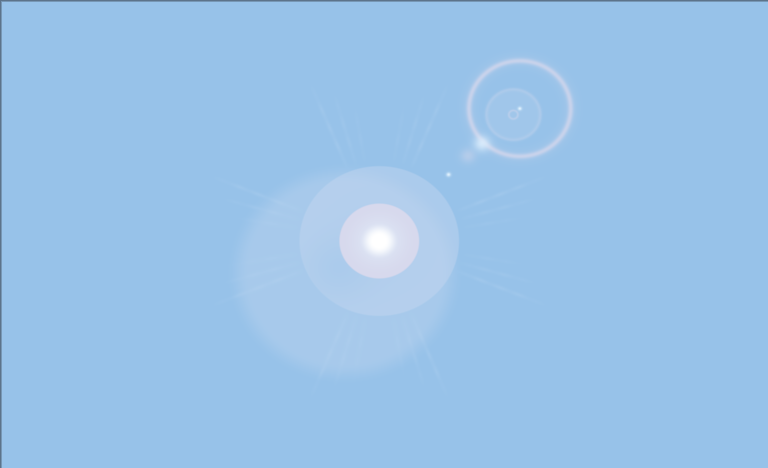
A WebGL 1 fragment shader for this background:

```glsl
precision highp float;
uniform vec2 u_resolution;

const vec3 SKY = vec3(0.592, 0.761, 0.914);
const vec3 HAZE = vec3(0.655, 0.790, 0.922);
const vec3 LILAC = vec3(0.840, 0.845, 0.925);
const vec3 FRAME = vec3(0.36, 0.45, 0.54);

float disc(vec2 p, vec2 center, float radius, float soft) {
  return 1.0 - smoothstep(radius - soft, radius + soft, length(p - center));
}

float glow(vec2 p, vec2 center, float radius) {
  vec2 d = (p - center) / radius;
  return exp(-dot(d, d));
}

float ring(vec2 p, vec2 center, float radius, float width) {
  float d = (length(p - center) - radius) / width;
  return exp(-d * d);
}

// One thin streak at a folded angle, fading in and out along its length
float streak(float angle, float target, float r, float reach) {
  float d = (angle - target) * r / 0.004;
  float fade = smoothstep(0.16, 0.21, r) * (1.0 - smoothstep(reach - 0.1, reach, r));
  return exp(-d * d) * fade;
}

float rays(vec2 q) {
  float quarter = 1.570796;
  float angle = abs(mod(atan(q.y, q.x) + 0.5 * quarter, quarter) - 0.5 * quarter);
  float r = length(q);
  float sum = 0.0;
  for (int i = 0; i < 3; i++) {
    float k = float(i);
    sum += streak(angle, 0.17 + 0.11 * k, r, 0.32 + 0.03 * k) * (0.5 + 0.25 * k);
  }
  return sum * (0.75 + 0.25 * sin(r * 150.0));
}

void main() {
  // Height is one unit; the width is squeezed so the ovals become circles
  vec2 uv = gl_FragCoord.xy / u_resolution;
  vec2 p = uv * vec2(u_resolution.x / u_resolution.y / 1.065, 1.0);
  float aa = 1.0 / u_resolution.y;
  vec2 sun = vec2(0.761, 0.485);
  vec2 halo = vec2(1.043, 0.768);
  float r = length(p - sun);

  // Wide soft haze and faint rays
  vec3 color = mix(SKY, HAZE, disc(p, vec2(0.692, 0.416), 0.215, 0.024));
  color = mix(color, vec3(0.75, 0.85, 0.95), 0.2 * rays(p - sun));

  // Outer disc, thinner toward the lower left
  float veil = 0.32 + 0.06 * smoothstep(0.04, 0.16, r);
  veil -= 0.24 * glow(p, vec2(0.675, 0.425), 0.065);
  color = mix(color, vec3(0.80, 0.85, 0.94), veil * disc(p, sun, 0.160, aa));

  // Bright core
  vec3 core = mix(LILAC, vec3(0.88, 0.93, 0.98), 0.8 * glow(p, sun, 0.046));
  core = mix(core, vec3(1.0), 1.0 - smoothstep(0.012, 0.040, r));
  color = mix(color, core, disc(p, sun, 0.080, aa));

  // Halo ring with its inner disc and small circle
  vec2 iris = vec2(1.030, 0.755);
  color = mix(color, LILAC, 0.72 * ring(p, halo, 0.102, 0.0055));
  color = mix(color, LILAC, 0.14 * ring(p, halo, 0.102, 0.015));
  color = mix(color, HAZE, 0.55 * disc(p, iris, 0.056, 0.003));
  color = mix(color, LILAC, 0.22 * ring(p, iris, 0.054, 0.004));
  color = mix(color, LILAC, 0.40 * ring(p, iris, 0.009, 0.0025));

  // Glints along the flare axis
  color = mix(color, vec3(0.86, 0.93, 0.99), 0.85 * glow(p, vec2(0.967, 0.693), 0.016));
  color = mix(color, LILAC, 0.45 * glow(p, vec2(0.939, 0.667), 0.015));
  color = mix(color, vec3(0.90, 0.96, 1.0), 0.9 * glow(p, vec2(0.900, 0.627), 0.0045));
  color = mix(color, vec3(0.90, 0.96, 1.0), 0.9 * glow(p, halo, 0.004));

  // Thin frame on the left and top
  float edge = min(gl_FragCoord.x, u_resolution.y - gl_FragCoord.y) / u_resolution.y;
  color = mix(color, FRAME, 1.0 - smoothstep(0.0022, 0.0022 + aa, edge));

  gl_FragColor = vec4(color, 1.0);
}
```
